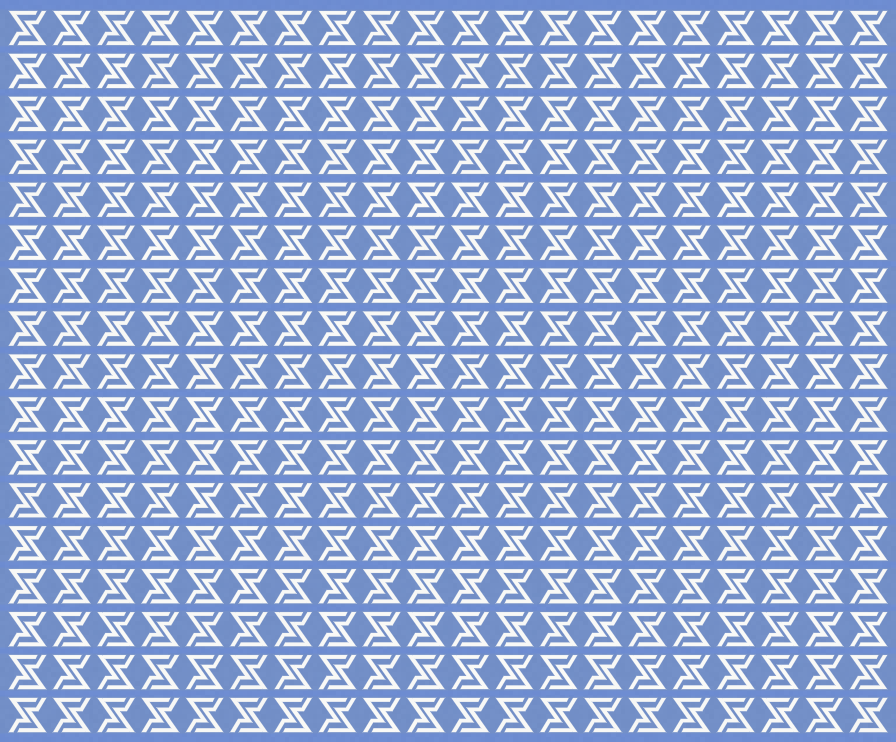
This pattern is drawn by a WebGL 2 fragment shader. Its source:

```glsl
#version 300 es
precision highp float;
// A 20 by 17 grid of white interlocking zigzag emblems on periwinkle blue.
// Each emblem is a hooked stroke, made of slanted bars, and its half-turn copy;
// small hashed shifts of tone and edge give a soft printed look.

uniform vec2 u_resolution;
out vec4 fragColor;

float hash(vec2 p) {
  return fract(sin(dot(p, vec2(127.1, 311.7))) * 43758.5453);
}

// Signed distance to a parallelogram with level top and bottom.
float slantBar(vec2 p, vec2 center, vec2 halfSize, float shear) {
  p -= center;
  float side = (abs(p.x - shear * p.y) - halfSize.x) / sqrt(1.0 + shear * shear);
  return max(side, abs(p.y) - halfSize.y);
}

// One hook: top bar, long diagonal, short arm and foot.
float hook(vec2 p) {
  float d = slantBar(p, vec2(-2.35, 13.0), vec2(10.35, 1.9), 0.5);
  d = min(d, slantBar(p, vec2(-6.47, 4.15), vec2(2.45, 10.75), -0.705));
  d = min(d, slantBar(p, vec2(-4.5, -4.8), vec2(4.5, 1.8), 0.5));
  return min(d, slantBar(p, vec2(-10.73, -8.95), vec2(2.2, 5.95), 0.6));
}

void main() {
  // Grid coordinates, with a narrow empty border around the repeats.
  vec2 uv = gl_FragCoord.xy / u_resolution;
  vec2 grid = uv * vec2(20.24, 17.28) - vec2(0.122, 0.128);
  vec2 id = clamp(floor(grid), vec2(0.0), vec2(19.0, 16.0));
  vec2 p = (grid - id - 0.5) * vec2(37.95, 36.8);

  // Emblem coverage, smoothed over about one pixel.
  float pixel = 768.0 / u_resolution.x;
  float edge = max(0.6, 0.55 * pixel);
  float d = min(hook(p), hook(-p)) + 0.2 + 0.15 * (hash(id) - 0.5);
  float ink = smoothstep(edge, -edge, d);

  // Clearer blue in the bands between rows, greyer beside the emblems.
  vec3 greyBlue = vec3(0.45, 0.56, 0.78);
  vec3 clearBlue = vec3(0.43, 0.55, 0.82);
  vec3 ground = mix(greyBlue, clearBlue, smoothstep(14.5, 17.0, abs(p.y)));
  ground += 0.012 * (hash(floor(uv * vec2(192.0, 159.0))) - 0.5);

  vec3 white = vec3(0.98, 0.98, 0.97) - 0.01 * hash(id + 7.0);
  fragColor = vec4(mix(ground, white, ink), 1.0);
}
```
